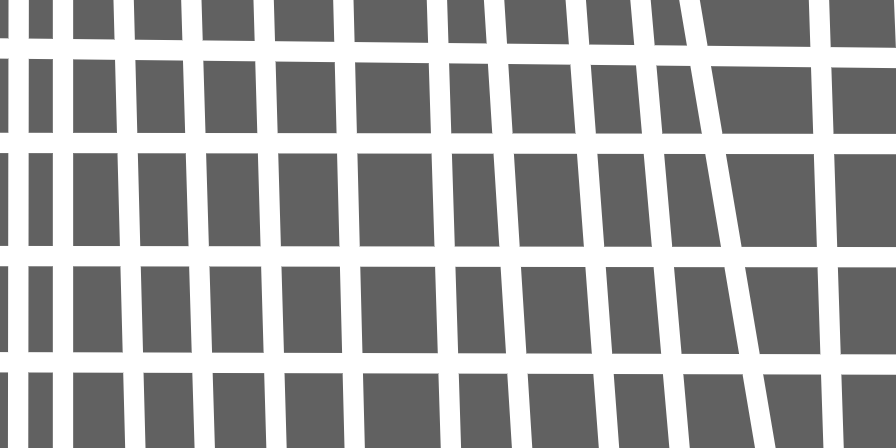
Give the GLSL for this pattern, as a Shadertoy shader.

```glsl
// Uneven lattice of straight white bars over flat grey, leaning more to the right.
// Each bar is a line through two opposite canvas edges; the distance to the
// nearest line gives an even bar width with smooth edges.

const vec3 PANE_COLOR = vec3(0.38);
const vec3 BAR_COLOR = vec3(1.0);
const float BAR_HALF_WIDTH = 0.0227;  // in canvas heights
const float LATTICE_WIDTH = 2.0;      // span between the ends of a cross bar

// Upright bars: x at the bottom edge, x at the top edge
const int UPRIGHT_COUNT = 13;
const vec2 UPRIGHTS[UPRIGHT_COUNT] = vec2[](
    vec2(0.0404, 0.0417), vec2(0.1406, 0.1406), vec2(0.3021, 0.2760),
    vec2(0.4570, 0.4271), vec2(0.6172, 0.5885), vec2(0.7917, 0.7664),
    vec2(1.0065, 0.9753), vec2(1.1654, 1.1029), vec2(1.3594, 1.2852),
    vec2(1.5169, 1.4297), vec2(1.7083, 1.5391), vec2(1.8607, 1.8281),
    vec2(2.0573, 2.0182));

// Cross bars: y at the left edge, y at the right edge
const int CROSS_COUNT = 4;
const vec2 CROSSBARS[CROSS_COUNT] = vec2[](
    vec2(0.1914, 0.1862), vec2(0.4284, 0.4258),
    vec2(0.6810, 0.6784), vec2(0.8919, 0.8706));

// Distance to a line whose offset runs from ends.x to ends.y over the span
float lineDistance(float along, float across, vec2 ends, float span) {
    float slope = (ends.y - ends.x) / span;
    return abs(across - ends.x - slope * along) * inversesqrt(1.0 + slope * slope);
}

float latticeDistance(vec2 p) {
    float nearest = 1e3;
    for (int i = 0; i < UPRIGHT_COUNT; i++)
        nearest = min(nearest, lineDistance(p.y, p.x, UPRIGHTS[i], 1.0));
    for (int i = 0; i < CROSS_COUNT; i++)
        nearest = min(nearest, lineDistance(p.x, p.y, CROSSBARS[i], LATTICE_WIDTH));
    return nearest - BAR_HALF_WIDTH;
}

void mainImage(out vec4 fragColor, in vec2 fragCoord) {
    vec2 p = fragCoord / iResolution.y;
    float pixelSize = 1.0 / iResolution.y;

    // One-pixel coverage ramp across each bar edge
    float bar = clamp(0.5 - latticeDistance(p) / pixelSize, 0.0, 1.0);
    fragColor = vec4(mix(PANE_COLOR, BAR_COLOR, bar), 1.0);
}
```
